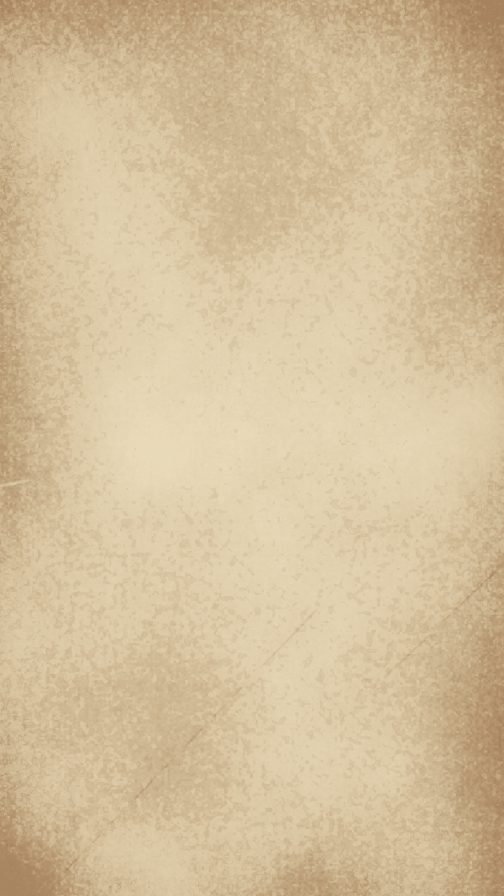
Reproduce this texture procedurally as a Shadertoy shader.

```glsl
// Aged parchment: warm clouded paper with speckled stains, worn edges and fine creases.
#define PAPER_LIGHT vec3(0.91, 0.85, 0.72)
#define PAPER_MID   vec3(0.84, 0.76, 0.62)
#define PAPER_TAN   vec3(0.79, 0.70, 0.55)
#define PAPER_BROWN vec3(0.72, 0.60, 0.45)
#define PAPER_BURNT vec3(0.65, 0.51, 0.37)
#define BASE_AGE    0.12
#define CLOUD_GAIN  2.5
#define SPECK_SCALE 105.0
#define SPECK_GAIN  0.68
#define GRAIN_GAIN  1.25
#define FIBRE_GAIN  0.34
#define CREASE_GAIN 0.75

float hash(vec2 p) {
    return fract(sin(dot(p, vec2(12.9898, 78.233))) * 43758.5453);
}

float noise(vec2 p) {
    vec2 cell = floor(p), f = fract(p);
    f = f * f * (3.0 - 2.0 * f);
    return mix(mix(hash(cell), hash(cell + vec2(1, 0)), f.x),
               mix(hash(cell + vec2(0, 1)), hash(cell + vec2(1, 1)), f.x), f.y);
}

float fbm(vec2 p) {
    float sum = 0.0, gain = 0.5;
    for (int i = 0; i < 5; i++) {
        sum += gain * noise(p);
        p = mat2(1.6, 1.2, -1.2, 1.6) * p + 7.3;
        gain *= 0.5;
    }
    return sum / 0.97;
}

// Soft elliptical patch
float patchAt(vec2 p, vec2 centre, vec2 radius) {
    vec2 d = (p - centre) / radius;
    return exp(-dot(d, d));
}

// Distance to a segment
float segment(vec2 p, vec2 a, vec2 b) {
    vec2 pa = p - a, ba = b - a;
    return length(pa - ba * clamp(dot(pa, ba) / dot(ba, ba), 0.0, 1.0));
}

// Broken thin fold with a faint soft shadow
float crease(vec2 p, vec2 a, vec2 b) {
    float d = segment(p + 0.016 * (fbm(p * 14.0) - 0.5), a, b);
    float broken = smoothstep(0.3, 0.65, noise(p * 34.0));
    return broken * (1.0 - smoothstep(0.0005, 0.004, d)) + 0.25 * exp(-d * 55.0);
}

// Darkening that creeps in from the four edges
float edgeWear(vec2 p, float top) {
    vec2 q = p + 0.10 * (vec2(fbm(p * 4.0), fbm(p * 4.0 + 31.0)) - 0.5);
    return 1.7 * exp(-max(q.x, 0.0) / 0.10) + 1.6 * exp(-max(1.0 - q.x, 0.0) / 0.12)
         + 1.8 * exp(-max(top - q.y, 0.0) / 0.20) + 1.5 * exp(-max(q.y, 0.0) / 0.16);
}

vec3 paperColour(float age) {
    vec3 c = mix(PAPER_LIGHT, PAPER_MID, clamp((age + 0.7) / 1.7, 0.0, 1.0));
    c = mix(c, PAPER_TAN, clamp(age - 1.0, 0.0, 1.0));
    c = mix(c, PAPER_BROWN, clamp(age - 2.0, 0.0, 1.0));
    return mix(c, PAPER_BURNT, clamp(age - 3.0, 0.0, 1.0));
}

void mainImage(out vec4 fragColor, in vec2 fragCoord) {
    vec2 p = fragCoord / iResolution.x;
    float top = iResolution.y / iResolution.x;

    // Broad tone: clouds, stains and bright areas
    float cloud = fbm(p * 3.2 + 4.0) - 0.5;
    float stain = patchAt(p, vec2(0.53, 1.36), vec2(0.19, 0.27))
                + 1.6 * patchAt(p, vec2(0.96, 0.33), vec2(0.18, 0.17));
    float bright = patchAt(p, vec2(0.53, 0.90), vec2(0.30, 0.25))
                 + 0.6 * patchAt(p, vec2(0.28, 1.34), vec2(0.14, 0.16))
                 + 0.8 * patchAt(p, vec2(0.76, 1.33), vec2(0.10, 0.15));
    float wear = edgeWear(p, top);
    float age = BASE_AGE + CLOUD_GAIN * cloud + wear + 0.85 * stain - 0.55 * bright;

    // Flaked specks gather along the stain borders
    float fleck = 0.55 * noise(p * SPECK_SCALE) + 0.45 * noise(p * SPECK_SCALE * 1.7 + 9.0);
    float cover = 0.9 * cloud + 0.32 * stain + 0.10 * wear - 0.20 * bright - 0.06;
    age += SPECK_GAIN * smoothstep(-0.04, 0.04, fleck - 0.5 + cover);
    age -= 0.6 * smoothstep(0.66, 0.78, fleck) * smoothstep(0.4, 1.2, wear);

    // Fibres and fine grain
    float weave = noise(p * vec2(170.0, 14.0)) + 0.6 * noise(p * vec2(14.0, 150.0)) - 0.8;
    float grain = 0.65 * noise(p * 230.0) + 0.35 * noise(p * 110.0 + 3.0) - 0.5;
    float rough = 0.38 + 0.62 * smoothstep(0.0, 1.5, age);
    age += rough * (FIBRE_GAIN * weave + GRAIN_GAIN * grain);

    // Hairline cracks and diagonal folds
    float vein = abs(fbm(p * 11.0 + 17.0) - 0.5);
    age += 0.35 * (1.0 - smoothstep(0.002, 0.012, vein)) * smoothstep(0.5, 0.7, noise(p * 7.0));
    age += CREASE_GAIN * crease(p, vec2(0.13, 0.05), vec2(0.64, 0.58));
    age += CREASE_GAIN * 1.2 * crease(p, vec2(0.76, 0.43), vec2(0.99, 0.65));

    // Pale scratch at the left and burnt lower corner
    float scratch = segment(p, vec2(-0.01, 0.812), vec2(0.055, 0.824));
    age -= 1.4 * (1.0 - smoothstep(0.001, 0.005, scratch));
    float corner = 0.095 - length(p) + 0.12 * (fleck - 0.5);
    age = mix(age, 3.8, 0.85 * smoothstep(-0.03, 0.03, corner));

    fragColor = vec4(paperColour(age), 1.0);
}
```
